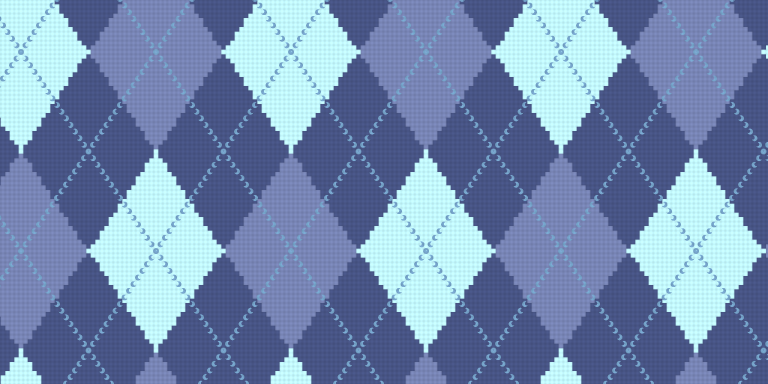
A Shadertoy shader for this pattern:

```glsl
// Knitted argyle: a checker of pale and violet diamonds on navy, stepped on a
// stitch grid, with dashed diagonals of crescent stitches through every centre.
// Diamonds are tested per whole stitch; supersampling smooths all the edges.

const vec2 HALF_DIAMOND = vec2(15.0, 22.0);           // in stitches
const vec2 STITCH = vec2(0.01172, 0.01178);           // in canvas heights
const vec2 CENTRE = vec2(0.0547, 0.8646);             // centre of a pale diamond
const vec3 NAVY   = vec3(0.28, 0.33, 0.52);
const vec3 VIOLET = vec3(0.47, 0.52, 0.71);
const vec3 PALE   = vec3(0.76, 0.97, 0.99);
const vec3 YARN   = vec3(0.46, 0.64, 0.79);
const float TAU = 6.2831853;
const int SAMPLES = 3;

// Offset from the nearest multiple of period
float wrap(float x, float period) {
    return x - period * round(x / period);
}

// True inside diamonds whose centres form a checker, starting at the origin
bool inDiamond(vec2 stitch, vec2 halfSize) {
    vec2 p = stitch / halfSize;
    vec2 a = abs(vec2(wrap(p.x, 4.0), wrap(p.y, 4.0)));
    vec2 b = 2.0 - a;
    return min(a.x + a.y, b.x + b.y) < 1.001;
}

// Disc with a smaller disc bitten out of one side
bool crescent(vec2 p, float side) {
    return length(p) < 0.65 && length(p - vec2(0.38 * side, 0.12)) > 0.42;
}

// One crescent per column along diagonals that rise (slope 1) or fall (slope -1)
bool dashedLine(vec2 q, float slope, vec2 halfSize) {
    bool hit = false;
    for (int i = -1; i <= 1; i++) {
        float column = round(q.x) + float(i);
        float lineY = slope * column * halfSize.y / halfSize.x;
        float dy = wrap(q.y - lineY, 2.0 * halfSize.y);
        hit = hit || crescent(vec2(q.x - column, dy), slope);
    }
    return hit;
}

// Soft dark gaps between neighbouring stitches
float knitShade(vec2 q) {
    vec2 wave = cos(TAU * q);
    return 1.0 + 0.035 * (wave.x + wave.y);
}

vec3 argyle(vec2 q) {
    vec2 stitch = round(q);
    vec3 colour = NAVY;
    if (inDiamond(stitch - vec2(2.0 * HALF_DIAMOND.x, 0.0), HALF_DIAMOND)) colour = VIOLET;
    if (inDiamond(stitch, HALF_DIAMOND)) colour = PALE;
    if (dashedLine(q, 1.0, HALF_DIAMOND) || dashedLine(q, -1.0, HALF_DIAMOND)) colour = YARN;
    return colour * knitShade(q);
}

void mainImage(out vec4 fragColor, in vec2 fragCoord) {
    vec3 sum = vec3(0.0);
    for (int j = 0; j < SAMPLES; j++) {
        for (int i = 0; i < SAMPLES; i++) {
            vec2 jitter = (vec2(i, j) + 0.5) / float(SAMPLES) - 0.5;
            vec2 uv = (fragCoord + jitter) / iResolution.y;
            sum += argyle((uv - CENTRE) / STITCH);
        }
    }
    fragColor = vec4(sum / float(SAMPLES * SAMPLES), 1.0);
}
```
